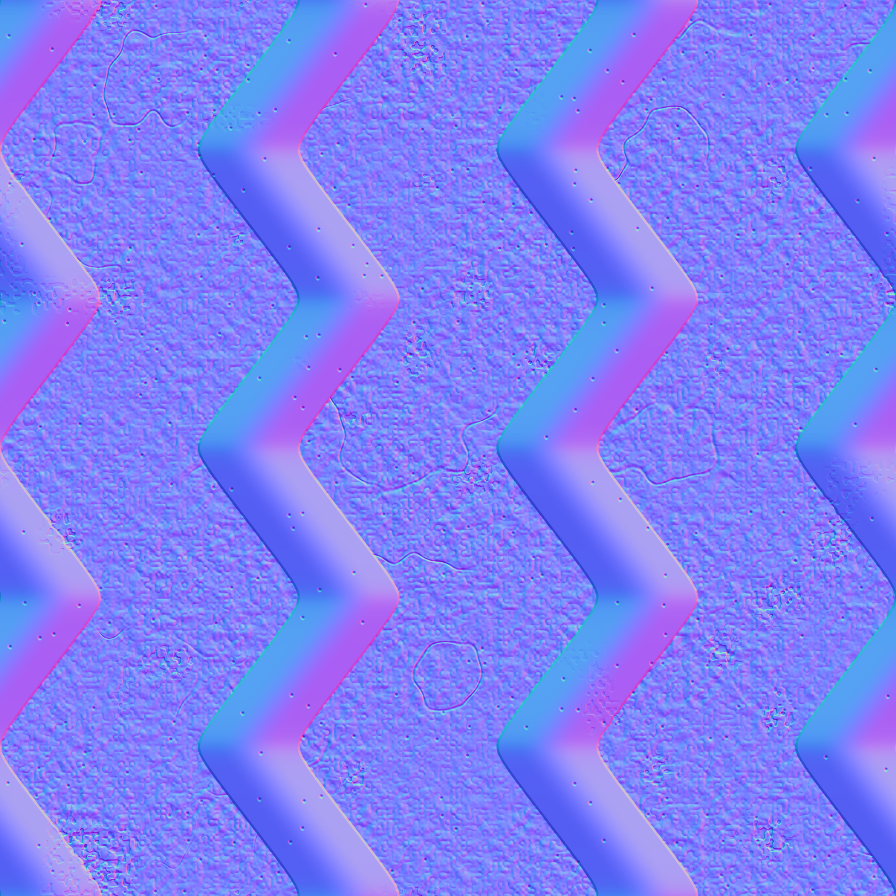
Write a three.js fragment shader that draws this texture map.

```glsl
varying vec2 vUv;

#define REPEATS 3.0
#define RIB_HALF 0.167
#define SWING 0.167
#define CORNER 0.97
#define RIB_TILT 0.47
#define RIM_TILT 1.25
#define RIM_WIDTH 0.0019
#define GRAIN 0.0021
#define CRACK_DEPTH 0.0012
#define PIT_DEPTH 0.0016

const float TAU = 6.2831853;

float hash(vec2 p) {
  vec3 q = fract(p.xyx * 0.1031);
  q += dot(q, q.yzx + 33.33);
  return fract((q.x + q.y) * q.z);
}

// Value noise that wraps after a whole number of cells
float noise(vec2 p, float cells) {
  p *= cells;
  vec2 i = floor(p);
  vec2 f = p - i;
  f = f * f * (3.0 - 2.0 * f);
  vec2 a = mod(i, cells) + cells;
  vec2 b = mod(i + 1.0, cells) + cells;
  return mix(mix(hash(a), hash(vec2(b.x, a.y)), f.x),
             mix(hash(vec2(a.x, b.y)), hash(b), f.x), f.y);
}

// Patches of heavier wear
float wornPatch(vec2 p) {
  return smoothstep(0.76, 0.94, noise(p, 15.0));
}

// Sparse round dents, at most one per cell
float pits(vec2 p, float cells) {
  vec2 id = mod(floor(p * cells), cells);
  vec2 centre = 0.25 + 0.5 * vec2(hash(id + 7.3), hash(id + 51.7));
  float r = length(fract(p * cells) - centre) / cells;
  float present = step(0.9, hash(id + 123.1));
  return present * (1.0 - smoothstep(0.0004, 0.0026, r));
}

// Thin wandering contours, broken up by a coarse mask
float cracks(vec2 p) {
  vec2 warp = vec2(noise(p, 37.0), noise(p.yx, 41.0)) - 0.5;
  float line = abs(noise(p + 0.026 * warp, 12.0) - 0.5);
  float mask = smoothstep(0.52, 0.72, noise(p, 8.0));
  return mask * (1.0 - smoothstep(0.0, 0.022, line));
}

// Height in canvas units; ground is 0 on the ribs and 1 on the plaster
float relief(vec2 p, float ground) {
  float chips = wornPatch(p) * smoothstep(0.5, 0.8, noise(p, 230.0));
  float h = -PIT_DEPTH * pits(p, 60.0);
  h -= PIT_DEPTH * chips * mix(0.35, 1.0, ground);
  float plaster = noise(p, 105.0)
                + 0.9 * abs(noise(p, 170.0) - 0.5)
                + 0.34 * noise(p, 310.0);
  float patchy = mix(0.75, 1.2, noise(p, 11.0));
  return h + ground * (GRAIN * patchy * plaster - CRACK_DEPTH * cracks(p));
}

void main() {
  vec2 p = vUv;

  // Rounded zigzag centre line and its softened slope
  float phase = TAU * REPEATS * p.y;
  float centre = SWING * asin(CORNER * cos(phase)) / asin(CORNER);
  float s = sin(phase);
  float lean = -0.82 * s / sqrt(s * s + 0.1);
  vec2 across = normalize(vec2(1.0, -lean));

  // Signed distance to the rib edge, nibbled where worn
  float offset = fract(REPEATS * p.x - centre + 0.5) - 0.5;
  float edge = (abs(offset) - RIB_HALF) * across.x / REPEATS;
  edge += 0.004 * wornPatch(p) * (noise(p, 150.0) - 0.5);
  float ground = smoothstep(-0.001, 0.001, edge);
  float rim = 1.0 - smoothstep(0.0005, RIM_WIDTH, abs(edge));

  // Convex rib with two flat flanks and a steep rim
  float flank = 2.0 * smoothstep(-0.62, 0.62, offset / RIB_HALF) - 1.0;
  float tilt = mix(RIB_TILT * flank * (1.0 - ground), RIM_TILT * sign(offset), rim);

  // Surface detail by finite differences
  float e = 0.0013;
  float h = relief(p, ground);
  vec2 rise = vec2(relief(p + vec2(e, 0.0), ground),
                   relief(p + vec2(0.0, e), ground)) - h;

  vec3 normal = normalize(vec3(across * tilt - rise / e, 1.0));
  gl_FragColor = vec4(0.5 + 0.5 * normal, 1.0);
}
```
